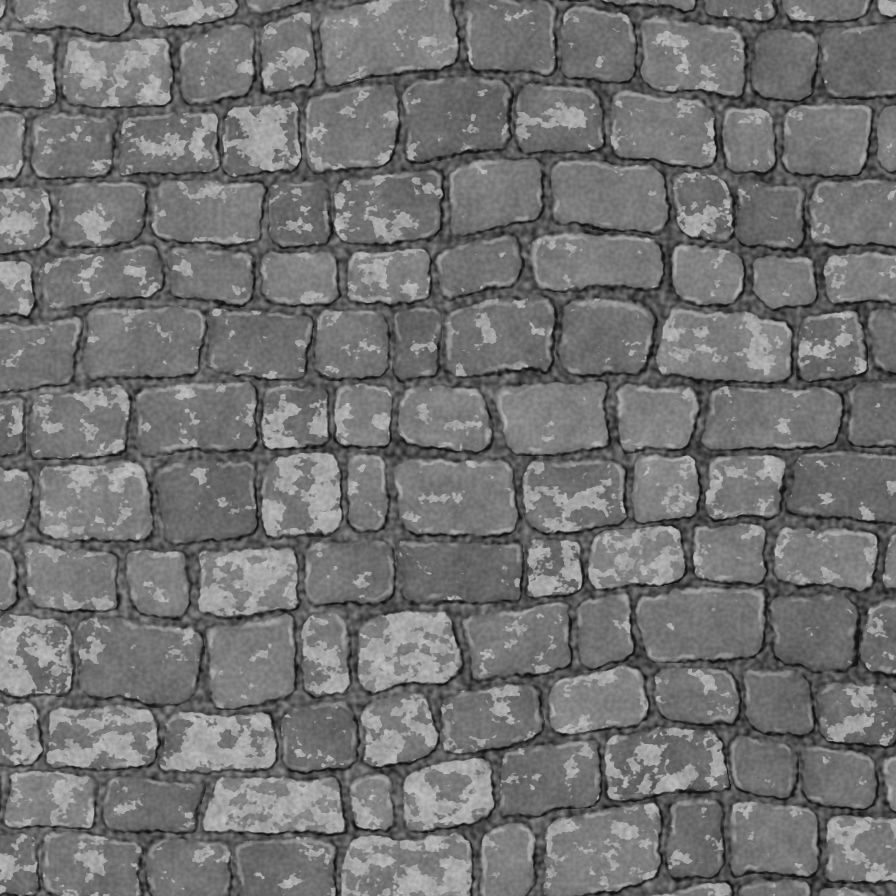
A WebGL 2 fragment shader for this texture:

```glsl
#version 300 es
precision highp float;
// Worn cobblestone paving: bent courses of uneven rounded setts,
// each a distance field in a jittered grid, with pale crusty patches,
// chipped bright rims and dark gritty joints, all from gradient noise.
uniform vec2 u_resolution;
out vec4 fragColor;

float hash(vec2 p) {
  vec3 q = fract(p.xyx * vec3(0.1031, 0.1030, 0.0973));
  q += dot(q, q.yzx + 33.33);
  return fract((q.x + q.y) * q.z);
}

float corner(vec2 cell, vec2 offset) {
  float angle = 6.2832 * hash(cell);
  return dot(vec2(cos(angle), sin(angle)), offset);
}

float gradientNoise(vec2 p) {
  vec2 i = floor(p), f = fract(p);
  vec2 s = f * f * f * (f * (f * 6.0 - 15.0) + 10.0);
  vec2 e = vec2(1.0, 0.0);
  float low = mix(corner(i, f), corner(i + e.xy, f - e.xy), s.x);
  float high = mix(corner(i + e.yx, f - e.yx), corner(i + e.xx, f - e.xx), s.x);
  return 1.4 * mix(low, high, s.y);
}

float fbm(vec2 p) {
  float sum = 0.0, amplitude = 0.65;
  for (int i = 0; i < 4; i++) {
    sum += amplitude * gradientNoise(p);
    p = mat2(1.6, 1.2, -1.2, 1.6) * p + 17.3;
    amplitude *= 0.66;
  }
  return sum;
}

float cut(float i, float lane, float jitter) {
  return i + jitter * (hash(vec2(i, lane)) - 0.5);
}

// Index, start and end of the uneven interval that holds x
vec3 span(float x, float lane, float jitter) {
  float i = floor(x);
  if (x < cut(i, lane, jitter)) i -= 1.0;
  else if (x >= cut(i + 1.0, lane, jitter)) i += 1.0;
  return vec3(i, cut(i, lane, jitter), cut(i + 1.0, lane, jitter));
}

float roundedBox(vec2 p, vec2 halfSize, float radius) {
  vec2 q = abs(p) - halfSize + radius;
  return length(max(q, 0.0)) + min(max(q.x, q.y), 0.0) - radius;
}

void main() {
  vec2 p = gl_FragCoord.xy / u_resolution.y;

  // Bend the courses and make the outlines uneven
  vec2 bent = p + 0.025 * vec2(gradientNoise(p * 3.0 + 7.0), gradientNoise(p * 3.0 + 31.0));
  bent.y += 0.014 * sin(p.x * 5.0 + p.y * 2.0);
  bent += 0.005 * vec2(gradientNoise(p * 21.0), gradientNoise(p * 21.0 + 50.0));

  // Find the sett
  vec2 grid = vec2(9.3, 12.3);
  vec2 g = bent * grid;
  vec3 row = span(g.y, 3.0, 0.22);
  g.x += 30.0 * hash(vec2(row.x, 5.0));
  vec3 column = span(g.x, row.x + 70.0, 0.55);
  vec2 id = vec2(column.x, row.x);
  vec2 low = vec2(column.y, row.y), high = vec2(column.z, row.z);
  float shade = hash(id + 11.3), crust = hash(id + 47.1), turn = hash(id + 83.7) - 0.5;

  // Distance to its tilted, tapered and chipped outline
  vec2 local = (g - 0.5 * (low + high)) / grid;
  vec2 halfSize = 0.5 * (high - low) / grid - 0.0035 - 0.003 * vec2(shade, hash(id + 29.0));
  local += 0.13 * turn * vec2(-local.y, local.x);
  local.x *= 1.0 + 3.0 * (crust - 0.5) * local.y;
  float d = roundedBox(local, halfSize, 0.009 + 0.010 * hash(id + 61.0));
  d += 0.0022 * gradientNoise(p * 70.0) + 0.0014 * gradientNoise(p * 150.0);
  float soft = max(0.0014, 1.0 / u_resolution.y);
  float stone = 1.0 - smoothstep(-soft, soft, d);

  // Stone face
  float fine = gradientNoise(p * 190.0);
  float mottle = fbm(p * 42.0 + id * 3.7);
  float face = 0.455 + 0.11 * (shade - 0.5) + 0.05 * gradientNoise(p * 13.0);
  face += 0.055 * mottle + 0.05 * fine;
  face -= 0.05 * smoothstep(-0.010, 0.0, d);

  // Pale crust, denser towards the left
  float cover = crust * crust + 0.42 * (1.0 - p.x) + 0.15 * gradientNoise(p * 4.0 + 90.0);
  float patches = fbm(p * vec2(29.0, 34.0) + id * 5.1);
  float threshold = mix(0.62, -0.03, clamp(cover, 0.0, 1.1));
  float pale = smoothstep(-0.08, 0.10, patches - threshold);
  face = mix(face, 0.675 + 0.10 * mottle + 0.06 * fine, 0.92 * pale);

  // Broken bright rim, stronger along the top
  float rim = smoothstep(-0.0075, -0.004, d) * (1.0 - smoothstep(-0.003, 0.0, d));
  rim *= smoothstep(-0.15, 0.35, gradientNoise(p * 43.0 + 12.0) + 6.0 * local.y);
  face += 0.17 * rim * (1.0 - pale);

  // Gritty joint with shadow hugging the lower and right edges
  float grit = gradientNoise(p * 125.0 + 9.0);
  float joint = 0.31 + 0.08 * (1.0 - p.x) + 0.17 * grit + 0.07 * fine;
  joint += 0.10 * gradientNoise(p * 33.0 + 5.0);
  float side = smoothstep(-0.02, 0.03, local.x * 0.6 - local.y);
  joint -= (0.06 + 0.15 * side) * (1.0 - smoothstep(0.0015, 0.005, d));

  float tone = mix(clamp(joint, 0.08, 0.62), face, stone);
  fragColor = vec4(vec3(clamp(tone, 0.0, 0.86)), 1.0);
}
```
